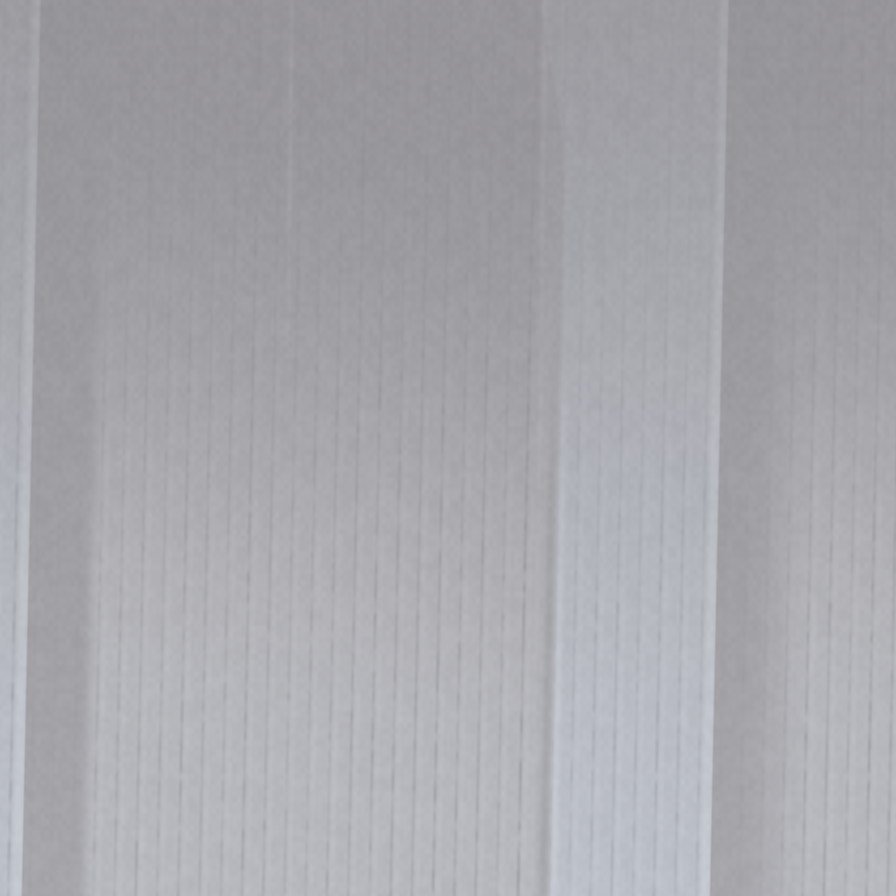
This texture is drawn by a WebGL 2 fragment shader. Its source:

```glsl
#version 300 es
precision highp float;
// Pale grey pleated slats with fine vertical grooves, darkening toward the top.

#define PERIOD 0.768        // width of one slat, flat panel plus raised strip
#define FIRST_EDGE 0.047    // slat edge at the top of the canvas
#define LEAN 0.021          // leftward drift of the edges from top to bottom
#define STRIP_START 0.587   // raised strip, measured from the slat edge
#define GROOVE_STEP 0.0237
#define GROOVE_WIDTH 0.0034
#define GROOVE_DEPTH 0.050
#define SHADOW_WIDTH 0.068
#define GRAIN_CELLS 210.0
#define GRAIN 0.021

uniform vec2 u_resolution;
out vec4 outColor;

const vec3 PANEL_TOP = vec3(0.588, 0.583, 0.598);
const vec3 PANEL_BOTTOM = vec3(0.718, 0.722, 0.740);
const vec3 STRIP_TOP = vec3(0.605, 0.605, 0.623);
const vec3 STRIP_BOTTOM = vec3(0.733, 0.748, 0.778);
const vec3 SHADOW_TOP = vec3(0.585, 0.582, 0.597);
const vec3 SHADOW_BOTTOM = vec3(0.640, 0.641, 0.660);

float hash(vec2 p) {
    return fract(sin(dot(p, vec2(127.1, 311.7))) * 43758.5453);
}

float noise(vec2 p) {
    vec2 cell = floor(p);
    vec2 f = fract(p);
    f = f * f * (3.0 - 2.0 * f);
    float low = mix(hash(cell), hash(cell + vec2(1.0, 0.0)), f.x);
    float high = mix(hash(cell + vec2(0.0, 1.0)), hash(cell + 1.0), f.x);
    return mix(low, high, f.y);
}

// Soft vertical line of the given half width around zero
float line(float x, float width) {
    float w = max(width, 1.0 / u_resolution.x);
    return (1.0 - smoothstep(0.0, w, abs(x))) * width / w;
}

// Signed distance to the nearest groove
float grooveOffset(float x) {
    return (fract(x / GROOVE_STEP + 0.5) - 0.5) * GROOVE_STEP;
}

void main() {
    vec2 uv = gl_FragCoord.xy / u_resolution;
    float down = 1.0 - uv.y;
    float blur = max(0.0032, 0.75 / u_resolution.x);

    // Slat coordinates along the leaning edges
    float across = uv.x - FIRST_EDGE + LEAN * down;
    float slat = floor(across / PERIOD);
    float x = across - slat * PERIOD;
    float variation = 0.5 - 0.5 * cos(slat * 2.2);

    // Flat panel, lit from below, the light reaching higher on its left
    float reach = down + 0.05 - 0.16 * x + 0.03 * (noise(uv * 4.0) - 0.5);
    float light = mix(smoothstep(0.10, 0.85, reach), down, 0.25);
    vec3 color = mix(PANEL_TOP, PANEL_BOTTOM, light);

    // Shaded fold beside the slat edge, softer on some slats
    float softness = mix(0.009, 0.055, variation);
    float shade = 1.0 - smoothstep(-softness, softness, x - SHADOW_WIDTH);
    vec3 shadow = mix(SHADOW_TOP, SHADOW_BOTTOM, down);
    color = mix(color, shadow, shade * 0.9);

    // Narrow fold in front of the strip, pale above and dark below
    float foldStart = 0.560 + 0.010 * down;
    float fold = smoothstep(-blur, blur, x - foldStart);
    color += fold * mix(0.016, -0.022, smoothstep(0.35, 0.95, down));

    // Raised strip
    float stripStart = mix(foldStart, STRIP_START, smoothstep(0.0, 0.2, down));
    float strip = smoothstep(-blur, blur, x - stripStart);
    vec3 stripColor = mix(STRIP_TOP, STRIP_BOTTOM, smoothstep(-0.15, 1.0, down));
    color = mix(color, stripColor, strip);

    // Grooves, broken by wear, faint at the top and missing in the folds
    float grooveX = strip > 0.5 ? x - 0.609 : x - 0.078;
    float grooveId = floor(grooveX / GROOVE_STEP + 0.5);
    float wear = 0.15 + 1.1 * noise(vec2(grooveId * 7.3, uv.y * 90.0));
    wear *= 0.7 + 0.6 * hash(vec2(grooveId, slat));
    float visible = mix(0.15, 1.0, smoothstep(0.12, 0.85, down));
    visible *= (1.0 - shade * 0.85) * (1.0 - fold * (1.0 - strip));
    float groove = line(grooveOffset(grooveX), GROOVE_WIDTH);
    float ridge = line(grooveOffset(grooveX - 0.006), 0.005);
    color += visible * (0.014 * ridge - GROOVE_DEPTH * wear * groove);

    // Pale seams, fold rims and the dark crease at the strip
    float seamWear = 0.4 + 0.8 * noise(vec2(3.0, uv.y * 80.0));
    float upper = 1.0 - smoothstep(0.2, 0.5, down);
    color += 0.026 * upper * seamWear * line(x - 0.279 - 0.008 * down, 0.005);
    color += 0.026 * (1.0 - 0.8 * down) * seamWear * line(x - foldStart, 0.006);
    float crease = smoothstep(0.3, 0.65, down);
    color -= 0.042 * crease * line(x - stripStart + 0.007, 0.008);
    color += 0.025 * crease * line(x - stripStart - 0.006, 0.007);

    // Bright rim just before the slat edge, blended into the next slat
    float toEdge = PERIOD - x;
    color += 0.034 * line(toEdge - 0.006, 0.009);
    color = mix(color, shadow, 1.0 - smoothstep(0.0, blur, toEdge));

    // Mottled grain, stretched slightly along the slats
    vec2 grainUv = uv * vec2(1.0, 0.75) * GRAIN_CELLS;
    float grain = noise(grainUv) + 0.6 * noise(grainUv * 0.45 + 17.0) - 0.8;
    color += GRAIN * grain;

    outColor = vec4(color, 1.0);
}
```
